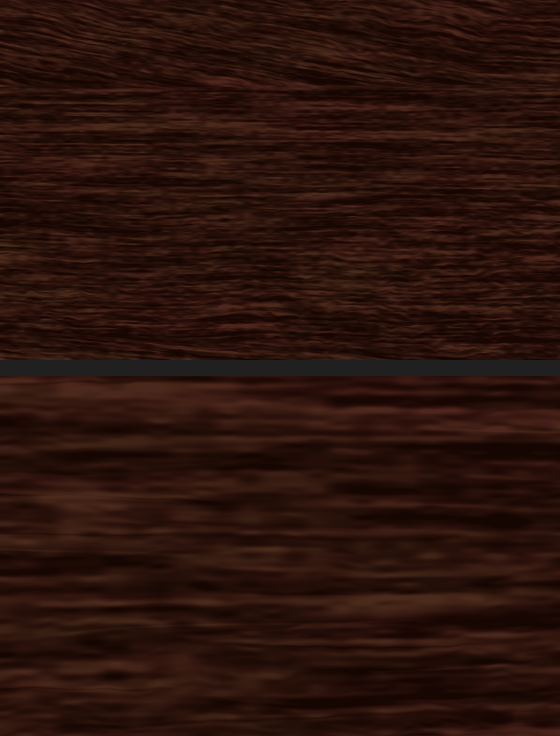
Top, the full canvas; bottom, a detail of the centre.
Give the GLSL for this texture, as a WebGL 2 fragment shader.

```glsl
#version 300 es
precision highp float;
// Dark brown wood with fine, mostly level grain and a slanting, wavier top band.
// Stretched value noise in several widths, with thin crisp lines, gives one tone,
// which is mapped from near black to warm brown and tinted in red and olive.

#define DARK vec3(0.088, 0.024, 0.008)
#define MIDDLE vec3(0.163, 0.065, 0.041)
#define LIGHT vec3(0.264, 0.137, 0.092)
#define CONTRAST 1.02
#define TONE_MEAN 0.465
#define TOP_EDGE 0.755
#define TOP_SLANT 0.16
#define LOW_SLANT 0.09
#define WAVINESS 0.010
#define STREAKS 0.33
#define STROKES 0.42
#define FIBRES 0.40

uniform vec2 u_resolution;
out vec4 fragColor;

// Integer hash of a lattice cell, from -1 to 1
float hash(vec2 cell) {
  uvec2 q = uvec2(ivec2(cell)) * uvec2(1597334673u, 3812015801u);
  uint n = (q.x ^ q.y) * 1597334673u;
  n = (n ^ (n >> 15)) * 2246822519u;
  n ^= n >> 13;
  return float(n & 65535u) / 32767.5 - 1.0;
}

float noise(vec2 p) {
  vec2 c = floor(p);
  vec2 f = p - c;
  f = f * f * (3.0 - 2.0 * f);
  float low = mix(hash(c), hash(c + vec2(1, 0)), f.x);
  float high = mix(hash(c + vec2(0, 1)), hash(c + vec2(1, 1)), f.x);
  return mix(low, high, f.y);
}

// Thin line along the zero crossings of stretched noise
float line(vec2 p, float width) {
  return 1.0 - smoothstep(0.0, width, abs(noise(p)));
}

// Grain running along x after a shear; wave bends it, rough breaks it up
float grain(vec2 p, float slant, float wave, float rough, float seed) {
  vec2 g = vec2(p.x, p.y + slant * p.x);
  g.y += wave * noise(g * vec2(2.6, 5.0) + seed);
  g.y += 0.35 * wave * noise(g * vec2(9.0, 22.0) + seed + 7.0);

  // Long streaks, from broad to thin
  float streaks = 0.18 * noise(g * vec2(1.3, 20.0) + seed)
                + 0.80 * noise(g * vec2(1.8, 52.0) + seed + 19.0)
                + 0.90 * noise(g * vec2(3.2, 92.0) + seed + 38.0);

  // Short ragged strokes, bent by small wrinkles where the wood is rough
  vec2 ragged = g;
  float wrinkle = 0.25 + 0.75 * rough;
  ragged.y += 0.006 * wrinkle * noise(g * vec2(22.0, 36.0) + seed + 45.0);
  ragged.y += 0.003 * wrinkle * noise(g * vec2(60.0, 75.0) + seed + 52.0);
  float strokes = 0.50 * noise(ragged * vec2(12.0, 88.0) + seed + 61.0)
                + 0.80 * noise(ragged * vec2(32.0, 155.0) + seed + 83.0);

  // Hair-thin fibres, dark grooves and pale threads
  float fibres = noise(g * vec2(8.0, 185.0) + seed + 97.0)
               + 0.65 * noise(ragged * vec2(48.0, 220.0) + seed + 109.0);
  float groove = line(ragged * vec2(3.5, 58.0) + seed + 121.0, 0.20);
  float thread = line(g * vec2(2.5, 44.0) + seed + 143.0, 0.15);
  thread *= smoothstep(-0.2, 0.4, noise(g * vec2(5.0, 30.0) + seed + 157.0));
  return STREAKS * (1.0 - 0.4 * rough) * streaks
       + STROKES * mix(0.3, 1.0, rough) * strokes
       + FIBRES * fibres - 0.22 * (groove - 0.25) + 0.22 * (thread - 0.1);
}

void main() {
  vec2 p = gl_FragCoord.xy / u_resolution.y;

  // Regions: slanted top, level middle, slanted lower left corner
  float edge = TOP_EDGE + 0.010 * noise(vec2(p.x * 3.0, 4.0));
  float top = smoothstep(edge - 0.006, edge + 0.010, p.y);
  float corner = 0.09 - 0.06 * p.x + 0.01 * noise(vec2(p.x * 4.0, 9.0));
  float bottom = 1.0 - smoothstep(corner - 0.012, corner + 0.015, p.y);

  // The lower half is patchy and worn, the upper middle keeps clean stripes
  float patches = noise(p * vec2(2.2, 6.0) + 31.0);
  float worn = 1.0 - smoothstep(0.40, 0.54, p.y);
  float rough = clamp(0.10 + 0.48 * worn + 0.45 * patches, 0.0, 1.0);

  float bend = TOP_SLANT * (0.8 + 0.25 * noise(vec2(p.x * 0.9, 2.0)));
  float tone = grain(p, 0.008, WAVINESS * (0.35 + 0.65 * worn), rough, 11.0);
  tone = mix(tone, grain(p, bend, WAVINESS * 1.6, max(rough, 0.45), 137.0), top);
  tone = mix(tone, grain(p, LOW_SLANT, WAVINESS * 0.6, 0.2, 211.0), bottom);

  // Broad shading, slightly lighter towards the top
  tone += 0.04 * noise(p * vec2(3.0, 6.0) + 53.0) + 0.07 * (p.y - 0.5);

  // Sparse pale scratches on the rough parts
  vec2 s = vec2(p.x, p.y + 0.25 * p.x * top + 0.01 * noise(p * 12.0));
  float scratch = smoothstep(0.70, 0.88, noise(s * vec2(32.0, 160.0) + 171.0));
  tone += 0.30 * scratch * max(rough, 0.6 * top);

  // Tone to colour
  float t = clamp(TONE_MEAN + CONTRAST * tone, 0.0, 1.15);
  vec3 color = t < 0.5 ? mix(DARK, MIDDLE, 2.0 * t) : mix(MIDDLE, LIGHT, 2.0 * t - 1.0);

  // Red and olive tints
  float tint = 0.6 * noise(p * vec2(3.0, 13.0) + 71.0) + 0.8 * noise(p * vec2(9.0, 65.0) + 89.0);
  color *= 1.0 + tint * vec3(0.035, -0.07, 0.03);
  fragColor = vec4(color, 1.0);
}
```
